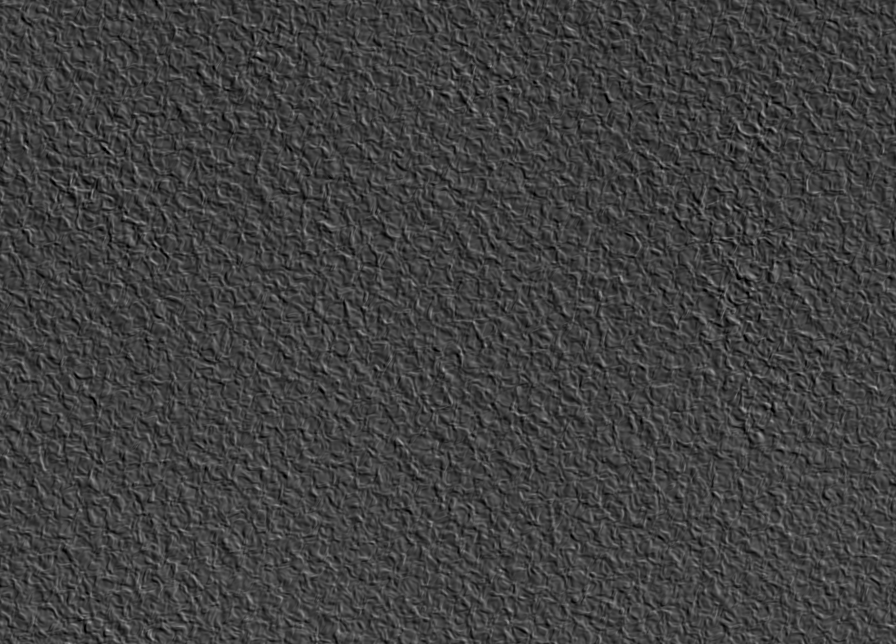
Write a WebGL 1 fragment shader that draws this texture.

```glsl
precision highp float;

uniform vec2 u_resolution;

const vec3 PLASTER_GREY = vec3(0.251);
const vec2 LIGHT_DIRECTION = vec2(0.76, 0.65);
const float SAMPLE_STEP = 0.0018;
const float RELIEF_CONTRAST = 0.102;

// Random unit gradient for one lattice cell
vec2 cellGradient(vec2 cell) {
  vec3 q = fract(vec3(cell.xyx) * vec3(0.1031, 0.1030, 0.0973));
  q += dot(q, q.yzx + 33.33);
  float angle = 6.28318 * fract((q.x + q.y) * q.z);
  return vec2(cos(angle), sin(angle));
}

float gradientNoise(vec2 p) {
  vec2 cell = floor(p);
  vec2 f = p - cell;
  vec2 w = f * f * f * (f * (f * 6.0 - 15.0) + 10.0);
  float a = dot(cellGradient(cell), f);
  float b = dot(cellGradient(cell + vec2(1.0, 0.0)), f - vec2(1.0, 0.0));
  float c = dot(cellGradient(cell + vec2(0.0, 1.0)), f - vec2(0.0, 1.0));
  float d = dot(cellGradient(cell + vec2(1.0, 1.0)), f - vec2(1.0, 1.0));
  return mix(mix(a, b, w.x), mix(c, d, w.x), w.y);
}

vec2 rotate(vec2 p, float angle) {
  float s = sin(angle);
  float c = cos(angle);
  return vec2(c * p.x - s * p.y, s * p.x + c * p.y);
}

// Noise on a turned lattice
float layerNoise(vec2 p, float frequency, float angle) {
  return gradientNoise(rotate(p, angle) * frequency + frequency * 3.7);
}

// Rounded bumps; slope weight is independent of frequency
float bumps(vec2 p, float frequency, float angle, float slope) {
  return slope / frequency * layerNoise(p, frequency, angle);
}

// Separate grains with steep rims, flat tops and flat gaps
float grains(vec2 p, float frequency, float angle, float slope) {
  return slope / frequency * smoothstep(-0.08, 0.38, layerNoise(p, frequency, angle));
}

// Irregular displacement that breaks up the lattice
vec2 warp(vec2 p, float frequency, float amount) {
  vec2 shift = vec2(layerNoise(p, frequency, 0.9), layerNoise(p + 5.3, frequency, 2.2));
  return p + amount * shift;
}

float plasterHeight(vec2 p) {
  vec2 q = warp(p, 45.0, 0.007);
  return bumps(p, 30.0, 0.4, 0.22)
       + grains(q, 52.0, 2.6, 0.30)
       + grains(q, 90.0, 1.1, 0.46)
       + bumps(q, 150.0, 2.0, 0.78);
}

// Slope of the surface towards the light
float reliefShade(vec2 p, vec2 light, float stepSize) {
  vec2 offset = light * stepSize;
  return (plasterHeight(p - offset) - plasterHeight(p + offset)) / (2.0 * stepSize);
}

// Scattered areas where the plaster is rougher
float roughPatches(vec2 p) {
  float blotch = gradientNoise(p * 3.1 + 41.0) + 0.6 * gradientNoise(p * 9.0 + 5.0);
  return smoothstep(0.15, 0.65, blotch);
}

// Soft uneven lighting, a little brighter towards the bottom
float broadTone(vec2 p) {
  float slowWave = gradientNoise(rotate(p, 0.6) * vec2(1.6, 3.2) + 8.0);
  return 0.020 * (0.5 - p.y) + 0.020 * slowWave;
}

void main() {
  vec2 p = gl_FragCoord.xy / u_resolution.y;
  float shade = reliefShade(p, LIGHT_DIRECTION, SAMPLE_STEP);
  float roughness = mix(0.96, 1.3, roughPatches(p));
  float light = shade * roughness * RELIEF_CONTRAST;

  // Highlights reach further than shadows
  light += 0.45 * light * light;
  vec3 colour = PLASTER_GREY + broadTone(p) + light;
  gl_FragColor = vec4(clamp(colour, 0.0, 1.0), 1.0);
}
```
